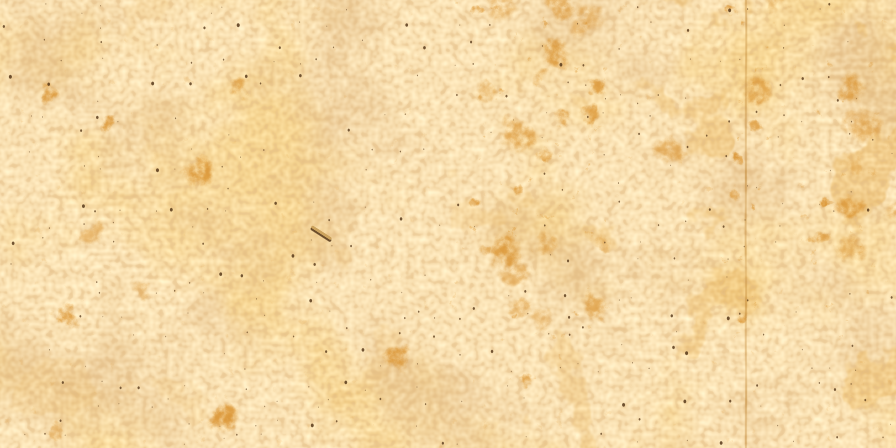
A Shadertoy shader for this texture:

```glsl
// Aged paper: cream sheet with soft tan and yellow clouds, fine grain and
// horizontal fibres, orange foxing spots gathered in columns, dark specks,
// a vertical crease and one splinter. Built from gradient noise and cells.

#define CLOUD_SCALE 2.6
#define GRAIN_SCALE 85.0
#define GRAIN_CONTRAST 0.11
#define FIBRE_CONTRAST 0.07
#define FOX_CELL 0.085
#define FOX_STRENGTH 0.85
#define SPECK_CELL 0.04
#define SPECK_SHARE 0.24
#define CREASE_X 1.665

const vec3 CREAM  = vec3(0.980, 0.885, 0.705);
const vec3 YELLOW = vec3(0.960, 0.820, 0.530);
const vec3 TAN    = vec3(0.905, 0.765, 0.560);
const vec3 OCHRE  = vec3(0.920, 0.735, 0.420);
const vec3 RUST   = vec3(0.850, 0.560, 0.160);
const vec3 UMBER  = vec3(0.330, 0.210, 0.090);

vec2 hash2(vec2 p) {
    vec3 q = fract(p.xyx * vec3(0.1031, 0.1030, 0.0973));
    q += dot(q, q.yzx + 33.33);
    return fract((q.xx + q.yz) * q.zy);
}

float gradientDot(vec2 cell, vec2 offset) {
    float angle = 6.2832 * hash2(cell).x;
    return dot(vec2(cos(angle), sin(angle)), offset);
}

// Gradient noise, about -0.7 to 0.7
float noise(vec2 p) {
    vec2 i = floor(p), f = p - i;
    vec2 u = f * f * f * (f * (f * 6.0 - 15.0) + 10.0);
    vec2 e = vec2(1.0, 0.0);
    return mix(mix(gradientDot(i, f), gradientDot(i + e, f - e), u.x),
               mix(gradientDot(i + e.yx, f - e.yx), gradientDot(i + 1.0, f - 1.0), u.x), u.y);
}

float fbm(vec2 p) {
    float sum = 0.0, amp = 0.7;
    for (int i = 0; i < 5; i++) {
        sum += amp * noise(p);
        p = mat2(1.6, 1.2, -1.2, 1.6) * p + 7.3;
        amp *= 0.52;
    }
    return sum;
}

float bell(float x, float width) {
    return exp(-x * x / (width * width));
}

// Chance of foxing: dense columns on the right, sparse elsewhere
float foxDensity(vec2 p) {
    float columns = 0.62 * bell(p.x - 1.12, 0.09) + 0.42 * bell(p.x - 1.29, 0.09)
                  + 0.55 * bell(p.x - 1.66, 0.06) + 0.35 * bell(p.x - 1.88, 0.10);
    return 0.05 + columns * smoothstep(0.05, 0.4, p.y);
}

// Ragged spots, one per chosen cell
float foxing(vec2 p) {
    vec2 ragged = p + 0.035 * vec2(fbm(p * 17.0), fbm(p * 17.0 + 40.0));
    vec2 home = floor(ragged / FOX_CELL);
    float stain = 0.0;
    for (int k = 0; k < 9; k++) {
        vec2 cell = home + vec2(k % 3 - 1, k / 3 - 1);
        vec2 pick = hash2(cell + 91.0);
        vec2 centre = (cell + 0.15 + 0.7 * hash2(cell + 17.0)) * FOX_CELL;
        float radius = mix(0.016, 0.048, pick.y * pick.y);
        float spot = 1.0 - smoothstep(0.45, 1.1, length(ragged - centre) / radius);
        float present = step(pick.x, foxDensity(centre));
        stain = max(stain, spot * present * mix(0.45, 1.0, hash2(cell + 5.0).x));
    }
    return stain;
}

// Tiny dark flecks
float specks(vec2 p, float pixel) {
    vec2 cell = floor(p / SPECK_CELL);
    vec2 pick = hash2(cell + 211.0);
    vec2 centre = (cell + 0.2 + 0.6 * hash2(cell + 57.0)) * SPECK_CELL;
    float radius = mix(0.0010, 0.0034, pow(pick.y, 4.0));
    float dist = length((p - centre) * vec2(1.0, 0.8));
    float cover = 1.0 - smoothstep(radius - 0.6 * pixel, radius + 0.6 * pixel, dist);
    return cover * step(pick.x, SPECK_SHARE) * mix(0.35, 0.85, pick.y);
}

float segmentDistance(vec2 p, vec2 a, vec2 b) {
    vec2 d = b - a;
    return length(p - a - d * clamp(dot(p - a, d) / dot(d, d), 0.0, 1.0));
}

void mainImage(out vec4 fragColor, in vec2 fragCoord) {
    vec2 p = fragCoord / iResolution.y;
    float pixel = 1.0 / iResolution.y;
    float rightSide = smoothstep(0.7, 1.9, p.x);

    // Soft clouds of colour
    float yellowing = smoothstep(-0.12, 0.42, fbm(p * CLOUD_SCALE + 3.0));
    float dulling = smoothstep(-0.05, 0.50, fbm(p * CLOUD_SCALE * 1.3 + 31.0));
    vec3 color = mix(CREAM, YELLOW, 0.75 * yellowing);
    color = mix(color, TAN, 0.62 * dulling);

    // Firm-edged water stains
    float damp = fbm(p * 4.2 + 63.0) + 0.10 * rightSide;
    color = mix(color, OCHRE, smoothstep(0.27, 0.36, damp) * mix(0.20, 0.55, rightSide));

    // Grain and fibres
    float grain = noise(p * GRAIN_SCALE) + 0.7 * noise(p * GRAIN_SCALE * 0.47 + 19.0);
    float fibre = noise(p * vec2(9.0, 95.0)) * smoothstep(-0.2, 0.4, noise(p * 2.0 + 8.0) + 0.2 * rightSide);
    float shade = GRAIN_CONTRAST * grain + FIBRE_CONTRAST * fibre;
    color += shade * vec3(0.45, 0.75, 1.0);
    color = mix(color, TAN, 0.45 * smoothstep(0.15, 0.6, -grain));

    // Foxing, broken up by the grain
    float fox = foxing(p) * smoothstep(-0.75, 0.35, fbm(p * 38.0) - 0.25 * grain);
    color = mix(color, RUST, FOX_STRENGTH * fox);
    float freckles = smoothstep(0.34, 0.6, fbm(p * 30.0 + 77.0)) * (0.15 + foxDensity(p));
    color = mix(color, RUST, 0.8 * freckles);

    // Crease and specks
    float creaseDist = abs(p.x - CREASE_X - 0.003 * noise(vec2(p.y * 5.0, 2.0)));
    float crease = 1.0 - smoothstep(0.0, 0.002 + pixel, creaseDist);
    color = mix(color, RUST * 0.85, crease * (0.38 + 0.35 * noise(vec2(p.y * 14.0, 9.0))));
    color = mix(color, UMBER, specks(p, pixel));

    // Splinter with its shadow
    vec2 tipA = vec2(0.698, 0.493), tipB = vec2(0.737, 0.468);
    float shadow = segmentDistance(p + vec2(0.001, 0.004), tipA, tipB);
    float wood = segmentDistance(p, tipA, tipB);
    color = mix(color, UMBER, 0.85 * (1.0 - smoothstep(0.002, 0.003 + pixel, shadow)));
    color = mix(color, OCHRE * 0.87, 1.0 - smoothstep(0.002, 0.002 + pixel, wood));

    fragColor = vec4(clamp(color, 0.0, 1.0), 1.0);
}
```
